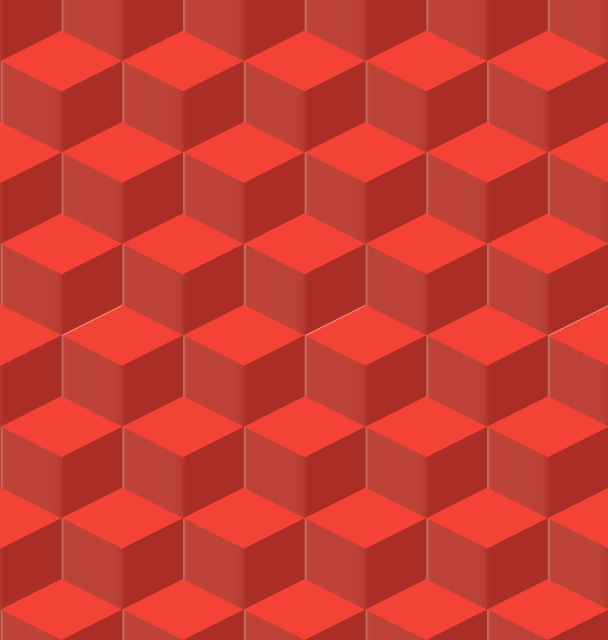
Give the GLSL for this pattern, as a Shadertoy shader.

```glsl
// Stacked cubes in three reds: staggered rows of hexagons, each split into a top
// rhombus and two side faces. Left faces carry faint vertical grain and a pale edge;
// a few top faces show a hairline seam. Edges are smoothed by supersampling.

const vec2  REPEATS    = vec2(5.0, 7.0);   // cubes across, rows down
const float SHIFT      = 0.005;            // sideways offset, in cube widths
const float RISE       = 1.0 / 3.0;        // half height of the top rhombus, in rows
const vec3  TOP_RED    = vec3(0.960, 0.260, 0.210);
const vec3  LEFT_RED   = vec3(0.738, 0.260, 0.220);
const vec3  RIGHT_RED  = vec3(0.667, 0.178, 0.148);
const vec3  EDGE_PALE  = vec3(0.760, 0.430, 0.380);
const vec3  SEAM_PALE  = vec3(0.930, 0.650, 0.600);
const float EDGE_POS   = 0.008;            // pale edge centre, in cube widths
const float EDGE_WIDTH = 0.010;
const float SEAM_WIDTH = 0.012;            // in rows
const float SEAM_ROW   = 3.0;
const float GRAIN      = 0.014;
const float GRAIN_FREQ = 15.0;             // grain bands per left face
const int   SAMPLES    = 4;                // per axis

float hash(vec2 p) {
    vec3 q = fract(vec3(p.xyx) * 0.1031);
    q += dot(q, q.yzx + 33.33);
    return fract((q.x + q.y) * q.z);
}

// Smooth 1D noise, one sequence per seed
float noise(float x, float seed) {
    float i = floor(x), f = fract(x);
    return mix(hash(vec2(i, seed)), hash(vec2(i + 1.0, seed)), f * f * (3.0 - 2.0 * f));
}

float bump(float x, float width) {
    return exp(-x * x / (width * width));
}

// Column index, x from the cube axis, y below the cube's top corner
vec3 cubeCoords(vec2 p, float row) {
    float x = p.x + 0.5 * mod(row, 2.0);
    return vec3(floor(x), fract(x) - 0.5, p.y - row - RISE);
}

// p counts cubes to the right and rows downwards
vec3 cubeColour(vec2 p) {
    float row = floor(p.y - RISE);
    vec3 c = cubeCoords(p, row);
    if (c.z < 2.0 * RISE * abs(c.y)) {     // above the roof line: previous row
        row -= 1.0;
        c = cubeCoords(p, row);
    }
    float x = c.y, roof = 2.0 * RISE * abs(x);

    // Top rhombus, with a seam on the upper left side of every other cube in one row
    if (c.z < 2.0 * RISE - roof) {
        float seamed = float(row == SEAM_ROW && mod(c.x, 2.0) == 1.0 && x < 0.0);
        return mix(TOP_RED, SEAM_PALE, seamed * bump(c.z - roof, SEAM_WIDTH));
    }

    // Right face, a little lighter by the fold
    if (x > 0.0) return RIGHT_RED + 0.02 * bump(x, 0.02);

    // Left face: grain shared by all cubes plus a slight change from cube to cube
    float s = 2.0 * x + 1.0;
    float grain = 0.75 * noise(s * GRAIN_FREQ, 7.0)
                + 0.25 * noise(s * GRAIN_FREQ * 2.0, hash(vec2(c.x, row)) * 90.0) - 0.5;
    vec3 colour = LEFT_RED + GRAIN * grain - 0.025 * smoothstep(0.86, 1.0, s);
    return mix(colour, EDGE_PALE, bump(x + 0.5 - EDGE_POS, EDGE_WIDTH));
}

void mainImage(out vec4 fragColor, in vec2 fragCoord) {
    vec3 sum = vec3(0.0);
    for (int j = 0; j < SAMPLES; j++)
    for (int i = 0; i < SAMPLES; i++) {
        vec2 jitter = (vec2(i, j) + 0.5) / float(SAMPLES) - 0.5;
        vec2 uv = (fragCoord + jitter) / iResolution.xy;
        sum += cubeColour(vec2(uv.x, 1.0 - uv.y) * REPEATS - vec2(SHIFT, 0.0));
    }
    fragColor = vec4(sum / float(SAMPLES * SAMPLES), 1.0);
}
```
